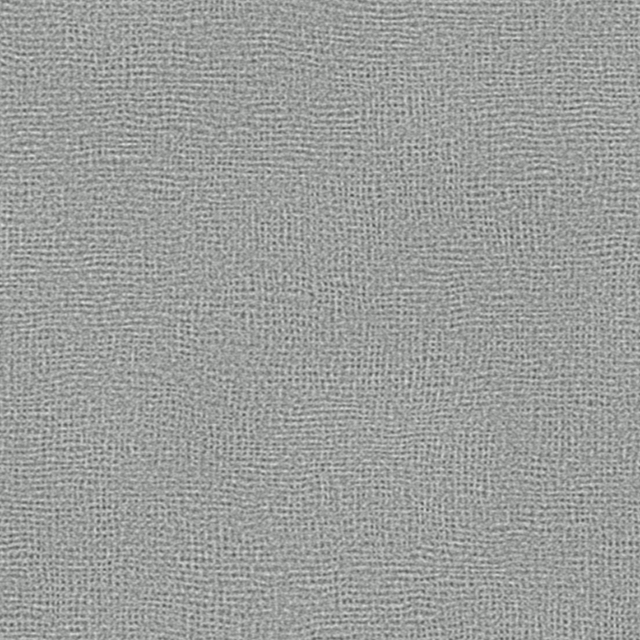
Write a Shadertoy shader that draws this texture.

```glsl
// Fine grey woven cloth: two crossing sets of wavy threads with dark gaps
// between them, drifting in patches from plain grid to horizontal ribs.
// Band-limited fibre grain lies on top; the summed tone is tinted at the end.

#define WARP_THREADS 97.0   // upright threads across the canvas
#define WEFT_THREADS 95.0   // level threads up the canvas
#define GRAIN_SCALE 150.0   // fibre grains across the canvas
#define GRAIN_AMOUNT 0.195
#define RIB_AMOUNT 0.060
#define COLUMN_AMOUNT 0.044
#define GAP_AMOUNT 0.046
#define CLOTH_GREY vec3(0.611, 0.619, 0.611)

const float TAU = 6.2831853;

float hash(vec2 p) {
    vec3 q = fract(vec3(p.xyx) * 0.1031);
    q += dot(q, q.yzx + 33.33);
    return fract((q.x + q.y) * q.z);
}

// Smooth value noise, centred on zero, for the slow drifts
float noise(vec2 p) {
    vec2 cell = floor(p);
    vec2 f = fract(p);
    f = f * f * (3.0 - 2.0 * f);
    float low = mix(hash(cell), hash(cell + vec2(1, 0)), f.x);
    float high = mix(hash(cell + vec2(0, 1)), hash(cell + vec2(1, 1)), f.x);
    return mix(low, high, f.y) - 0.5;
}

// Slope through one lattice corner in a random direction
float slope(vec2 cell, vec2 offset) {
    float angle = TAU * hash(cell);
    return dot(vec2(cos(angle), sin(angle)), offset);
}

// Gradient noise: even-sized grains without broad blotches
float gradientNoise(vec2 p) {
    vec2 cell = floor(p);
    vec2 f = fract(p);
    vec2 s = f * f * f * (f * (f * 6.0 - 15.0) + 10.0);
    vec2 r = vec2(1, 0);
    float low = mix(slope(cell, f), slope(cell + r, f - r), s.x);
    float high = mix(slope(cell + r.yx, f - r.yx), slope(cell + 1.0, f - 1.0), s.x);
    return mix(low, high, s.y);
}

// Thread coordinates, one unit per thread, bent by slow and quick drifts
vec2 threadCoords(vec2 uv) {
    vec2 threads = uv * vec2(WARP_THREADS, WEFT_THREADS);
    vec2 sway = vec2(noise(uv * 4.0 + 11.0), noise(uv * 5.0 + 37.0));
    vec2 wobble = vec2(noise(uv * vec2(40.0, 26.0) + 71.0),
                       noise(uv * vec2(26.0, 42.0) + 93.0));
    return threads + 2.4 * sway + 0.75 * wobble;
}

// Crossing threads: ribs, columns and the dark gaps they leave
float weave(vec2 uv) {
    vec2 wave = cos(TAU * threadCoords(uv));
    float patches = noise(uv * vec2(6.0, 9.0) + 5.0)
                  + 0.7 * noise(uv * vec2(15.0, 24.0) + 53.0);
    float ribbed = clamp(0.42 + 1.1 * patches + 0.4 * (uv.y - uv.x), 0.0, 1.0);
    float clarity = 1.0 + 0.9 * noise(uv * vec2(24.0, 34.0) + 129.0);

    float ribs = RIB_AMOUNT * mix(0.7, 1.4, ribbed) * wave.y;
    float columns = COLUMN_AMOUNT * mix(1.25, 0.3, ribbed) * wave.x;
    float gaps = GAP_AMOUNT * mix(1.1, 0.5, ribbed) * wave.x * wave.y;
    return clarity * (ribs + columns - gaps);
}

// Fibre grain in two sizes, slightly drawn out along the level threads
float grain(vec2 uv) {
    vec2 p = uv * GRAIN_SCALE * vec2(0.92, 1.08);
    vec2 turned = mat2(0.8, 0.6, -0.6, 0.8) * p;
    float coarse = gradientNoise(p + 17.0);
    float fine = gradientNoise(turned * 1.5 + 401.0);
    return GRAIN_AMOUNT * (coarse + 0.7 * fine);
}

void mainImage(out vec4 fragColor, in vec2 fragCoord) {
    vec2 uv = fragCoord / iResolution.y;
    float shade = 0.02 * noise(uv * 6.0 + 211.0);
    float tone = weave(uv) + grain(uv) + shade;
    fragColor = vec4(clamp(CLOTH_GREY + tone, 0.0, 1.0), 1.0);
}
```
